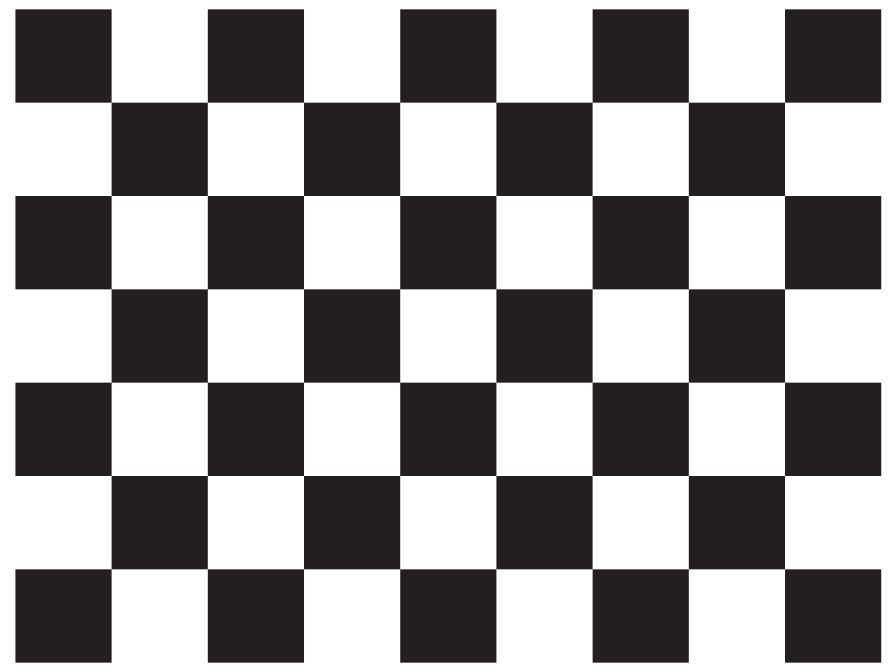
A Shadertoy shader for this pattern:

```glsl
// Dark and white checkerboard, nine cells across and seven down, on a white
// margin. Two alternating square waves are multiplied to form the checks, and
// a box mask trims the board; all edges are smoothed over one pixel.

// Alternates +1 and -1 per cell, with a ramp one pixel wide at each boundary.
vec2 squareWave(vec2 cell, vec2 pixel) {
    vec2 toBoundary = 0.5 - abs(mod(cell + 0.5, 2.0) - 1.0);
    return clamp(2.0 * toBoundary / pixel, -1.0, 1.0);
}

// Coverage of the rectangle from the origin to size.
float boxMask(vec2 cell, vec2 size, vec2 pixel) {
    vec2 inside = min(cell, size - cell);
    vec2 coverage = clamp(inside / pixel + 0.5, 0.0, 1.0);
    return coverage.x * coverage.y;
}

void mainImage(out vec4 fragColor, in vec2 fragCoord) {
    // Board coordinates, one unit per cell
    vec2 boardSize = vec2(9.0, 7.0);
    vec2 boardMin = vec2(0.0172, 0.0139);
    vec2 boardMax = vec2(0.9835, 0.9861);
    vec2 cellsPerCanvas = boardSize / (boardMax - boardMin);
    vec2 cell = (fragCoord / iResolution.xy - boardMin) * cellsPerCanvas;
    vec2 pixel = cellsPerCanvas / iResolution.xy;

    // Checks, held steady at the rim so that only the mask softens it
    vec2 wave = squareWave(clamp(cell, vec2(0.25), boardSize - 0.25), pixel);
    float dark = 0.5 + 0.5 * wave.x * wave.y;
    dark *= boxMask(cell, boardSize, pixel);

    // Ink over white
    vec3 ink = vec3(0.137, 0.122, 0.125);
    fragColor = vec4(mix(vec3(1.0), ink, dark), 1.0);
}
```
